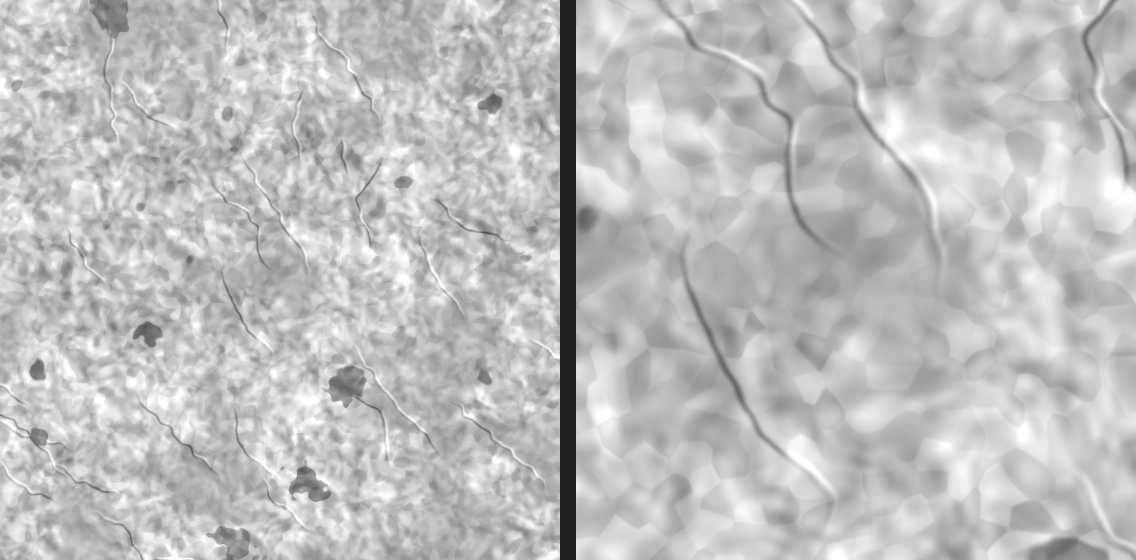
Left: the whole. Right: its middle third, enlarged.
Give the GLSL for this texture, as a Shadertoy shader.

```glsl
const float BASE_TONE = 0.775;
const float STAIN_TONE = 0.67;
const float PATCH_TONE = 0.43;
const float FLAKE_SCALE = 62.0;
const float FLAKE_CONTRAST = 0.15;
const float MOTTLE_CONTRAST = 0.20;
const float GRAIN_CONTRAST = 0.18;
const float BROAD_CONTRAST = 0.13;
const float RELIEF_CONTRAST = 0.20;
const vec2 LIGHT_STEP = vec2(0.0034, 0.0018);
const int SEAM_COUNT = 26;
const float SEAM_WIDTH = 0.0022;
const int PATCH_COUNT = 17;
const float PATCH_MIN = 0.009;
const float PATCH_MAX = 0.044;
const mat2 TILT = mat2(0.8, 0.6, -0.6, 0.8);

float hash(vec2 p) {
    vec3 q = fract(p.xyx * 0.1031);
    q += dot(q, q.yzx + 33.33);
    return fract((q.x + q.y) * q.z);
}

vec2 hash2(vec2 p) {
    return vec2(hash(p), hash(p + vec2(37.0, 91.0)));
}

// Value noise, centred on zero
float noise(vec2 p) {
    vec2 cell = floor(p), f = fract(p);
    f = f * f * (3.0 - 2.0 * f);
    float low = mix(hash(cell), hash(cell + vec2(1, 0)), f.x);
    float high = mix(hash(cell + vec2(0, 1)), hash(cell + vec2(1, 1)), f.x);
    return mix(low, high, f.y) - 0.5;
}

float fbm(vec2 p) {
    float sum = 0.0, gain = 1.0;
    for (int i = 0; i < 4; i++) {
        sum += gain * noise(p);
        p = TILT * p * 2.03 + 17.0;
        gain *= 0.55;
    }
    return sum;
}

// Mineral flakes: soft-edged cells of random tone
float flakes(vec2 p) {
    vec2 cell = floor(p);
    float tone = 0.0, total = 0.0;
    for (int y = -1; y <= 1; y++)
    for (int x = -1; x <= 1; x++) {
        vec2 id = cell + vec2(x, y);
        vec2 d = p - id - hash2(id);
        float weight = exp(-20.0 * dot(d, d));
        tone += weight * (hash(id + 211.0) - 0.5);
        total += weight;
    }
    return tone / max(total, 1e-6);
}

// Surface height: rounded bumps with sharp creases
float height(vec2 p) {
    return noise(TILT * p * 58.0) + 0.9 * abs(noise(p * 27.0 + 5.0));
}

float line(float d) {
    d /= SEAM_WIDTH;
    return exp(-d * d);
}

// Wandering cracks: a dark line with a lit lip, mostly running down to the right
float seams(vec2 p) {
    float tone = 0.0;
    for (int i = 0; i < SEAM_COUNT; i++) {
        float id = float(i);
        vec2 centre = hash2(vec2(id, 5.0));
        float angle = mix(-1.9, -0.4, hash(vec2(id, 12.0)));
        float reach = mix(0.04, 0.16, hash(vec2(id, 23.0)));
        vec2 along = vec2(cos(angle), sin(angle));
        vec2 q = p - centre;
        q = vec2(dot(q, along), dot(q, vec2(-along.y, along.x)));
        float bend = 0.045 * noise(vec2(q.x * 13.0, id * 7.0))
                   + 0.010 * noise(vec2(q.x * 60.0, id * 3.0));
        float d = q.y - bend;
        float fade = 1.0 - smoothstep(0.5 * reach, reach, abs(q.x));
        float broken = smoothstep(-0.25, 0.3, noise(vec2(q.x * 32.0, id * 9.0)));
        tone += fade * (0.18 * broken * line(d - 0.0045)
                      - 0.27 * (1.0 - 0.7 * broken) * line(d));
    }
    return tone;
}

// Ragged dark mineral patches, returned as coverage
float patches(vec2 p) {
    float cover = 0.0;
    float ragged = 1.1 * noise(p * 42.0) + 0.7 * noise(TILT * p * 85.0);
    for (int i = 0; i < PATCH_COUNT; i++) {
        float id = float(i);
        vec2 q = p - hash2(vec2(id, 71.0));
        float size = hash(vec2(id, 83.0));
        float radius = mix(PATCH_MIN, PATCH_MAX, size * size * size);
        q.y *= mix(0.8, 1.6, hash(vec2(id, 97.0)));
        float d = length(q) - radius * (1.0 + ragged);
        float strength = mix(0.6, 0.95, hash(vec2(id, 103.0)));
        cover = max(cover, strength * (1.0 - smoothstep(-0.003, 0.003, d)));
    }
    return cover;
}

void mainImage(out vec4 fragColor, in vec2 fragCoord) {
    vec2 p = fragCoord / iResolution.y;
    vec2 warped = p + 0.016 * vec2(noise(p * 24.0), noise(p * 24.0 + 50.0));

    // Grain of the stone
    float grain = FLAKE_CONTRAST * flakes(warped * FLAKE_SCALE)
                + MOTTLE_CONTRAST * noise(TILT * warped * 37.0)
                + GRAIN_CONTRAST * noise(TILT * TILT * warped * 105.0);
    float relief = height(warped + LIGHT_STEP) - height(warped - LIGHT_STEP);
    grain += RELIEF_CONTRAST * relief;
    float tone = BASE_TONE + grain + BROAD_CONTRAST * fbm(p * 7.0);

    // Calm grey stains
    float stain = smoothstep(0.14, 0.38, fbm(p * 6.0 + 31.0));
    tone = mix(tone, STAIN_TONE + 0.5 * grain, 0.8 * stain);

    // Cracks and dark patches
    tone += seams(p);
    tone = mix(tone, PATCH_TONE + 0.7 * grain, patches(p));

    fragColor = vec4(vec3(clamp(tone, 0.0, 1.0)), 1.0);
}
```
